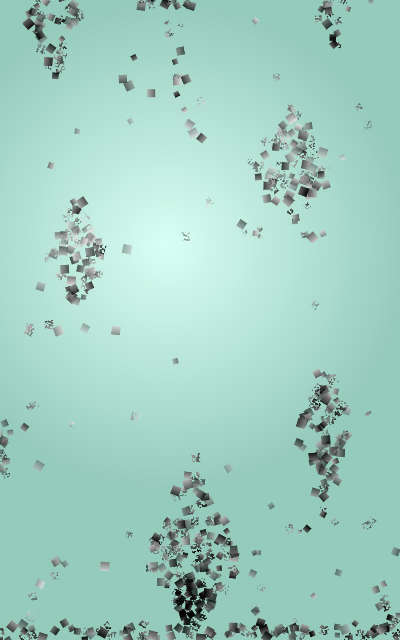
This background is drawn by a WebGL 1 fragment shader. Its source:

```glsl
precision highp float;

uniform vec2 u_resolution;

const float CELL = 0.025;

vec4 hash4(vec2 p) {
  vec4 h = vec4(dot(p, vec2(127.1, 311.7)), dot(p, vec2(269.5, 183.3)),
                dot(p, vec2(419.2, 371.9)), dot(p, vec2(83.7, 229.1)));
  return fract(sin(h) * 43758.55);
}

float valueNoise(vec2 p) {
  vec2 i = floor(p);
  vec2 f = fract(p);
  f = f * f * (3.0 - 2.0 * f);
  float low = mix(hash4(i).x, hash4(i + vec2(1.0, 0.0)).x, f.x);
  float high = mix(hash4(i + vec2(0.0, 1.0)).x, hash4(i + 1.0).x, f.x);
  return mix(low, high, f.y);
}

// Fields hold (chance of a grain, darkness of a grain).
vec2 denser(vec2 a, vec2 b) {
  return a.x > b.x ? a : b;
}

// Diamond standing on its foot; size is (half width, height).
vec2 spindle(vec2 p, vec2 foot, vec2 size, float waist, vec2 ink) {
  float t = (p.y - foot.y) / size.y;
  float halfWidth = size.x * min(t / waist, (1.0 - t) / (1.0 - waist));
  float inside = smoothstep(-0.01, 0.012, halfWidth - abs(p.x - foot.x));
  float low = 1.0 - clamp(t, 0.0, 1.0);
  return vec2(ink.x * inside, ink.y + 0.35 * low * low * low);
}

vec2 trail(vec2 p, vec2 a, vec2 b, float radius, vec2 ink) {
  vec2 ab = b - a;
  float t = clamp(dot(p - a, ab) / dot(ab, ab), 0.0, 1.0);
  float d = length(p - a - ab * t);
  return vec2(ink.x * (1.0 - smoothstep(radius * 0.6, radius, d)), ink.y);
}

vec2 grainField(vec2 p) {
  // Dense diamonds
  vec2 f = spindle(p, vec2(0.483, 0.02), vec2(0.125, 0.445), 0.39, vec2(0.5, 0.45));
  f = denser(f, spindle(p, vec2(0.48, 0.0), vec2(0.058, 0.16), 0.75, vec2(0.95, 0.9)));
  f = denser(f, spindle(p, vec2(0.81, 0.295), vec2(0.07, 0.41), 0.59, vec2(0.52, 0.48)));
  f = denser(f, spindle(p, vec2(0.73, 1.03), vec2(0.108, 0.31), 0.5, vec2(0.55, 0.3)));
  f = denser(f, spindle(p, vec2(0.195, 0.83), vec2(0.077, 0.3), 0.41, vec2(0.55, 0.24)));
  f = denser(f, spindle(p, vec2(0.135, 1.375), vec2(0.07, 0.4), 0.42, vec2(0.5, 0.42)));
  f = denser(f, spindle(p, vec2(0.832, 1.47), vec2(0.04, 0.25), 0.45, vec2(0.6, 0.5)));

  // Borders
  f = denser(f, trail(p, vec2(0.0, 0.012), vec2(1.0, 0.012), 0.035, vec2(0.5, 0.6)));
  f = denser(f, trail(p, vec2(0.985, 0.02), vec2(0.975, 0.09), 0.032, vec2(0.6, 0.7)));
  f = denser(f, trail(p, vec2(0.36, 1.598), vec2(0.47, 1.598), 0.022, vec2(0.65, 0.6)));
  f = denser(f, trail(p, vec2(0.0, 0.53), vec2(0.01, 0.42), 0.026, vec2(0.5, 0.5)));

  // Sparse drifts
  f = denser(f, trail(p, vec2(0.425, 1.57), vec2(0.49, 1.27), 0.034, vec2(0.16, 0.35)));
  f = denser(f, trail(p, vec2(0.36, 1.5), vec2(0.31, 1.39), 0.02, vec2(0.15, 0.3)));
  f = denser(f, trail(p, vec2(0.03, 0.5), vec2(0.085, 0.6), 0.018, vec2(0.18, 0.5)));
  f = denser(f, trail(p, vec2(0.08, 0.07), vec2(0.16, 0.22), 0.022, vec2(0.17, 0.3)));
  f = denser(f, trail(p, vec2(0.64, 0.06), vec2(0.64, 0.22), 0.02, vec2(0.2, 0.35)));
  f = denser(f, trail(p, vec2(0.95, 0.1), vec2(0.955, 0.19), 0.018, vec2(0.2, 0.35)));
  f = denser(f, trail(p, vec2(0.73, 0.28), vec2(0.92, 0.285), 0.018, vec2(0.2, 0.5)));
  f = denser(f, trail(p, vec2(0.62, 1.02), vec2(0.87, 1.01), 0.018, vec2(0.22, 0.3)));
  return denser(f, trail(p, vec2(0.05, 0.77), vec2(0.32, 0.78), 0.02, vec2(0.17, 0.3)));
}

// Rotated square with a tonal ramp; some are torn by noise.
vec3 paintGrain(vec3 color, vec2 p, vec2 id, float pixel) {
  vec4 place = hash4(id);
  vec4 look = hash4(id + 57.3);
  vec2 center = (mod(id, 200.0) + place.xy) * CELL;
  vec2 field = grainField(center);
  if (place.z > field.x) return color;

  float angle = place.w * 6.2832;
  vec2 q = p - center;
  q = vec2(cos(angle) * q.x + sin(angle) * q.y, cos(angle) * q.y - sin(angle) * q.x);
  float halfSide = mix(0.006, 0.0118, look.x);
  float edge = max(abs(q.x), abs(q.y)) - halfSide;
  float cover = 1.0 - smoothstep(-0.5 * pixel, 0.5 * pixel, edge);
  if (look.w > 0.6) {
    cover *= smoothstep(0.42, 0.62, valueNoise(q * 280.0 + id));
  }

  float ramp = 0.2 * q.y / halfSide;
  float tone = mix(0.72, 0.0, field.y) + (look.y - 0.5) * 0.55 * (1.3 - field.y) + ramp;
  float opacity = mix(0.35, 1.0, clamp(look.z * 0.75 + field.y * 0.45, 0.0, 1.0));
  vec3 gray = clamp(tone, 0.02, 0.88) * vec3(1.0, 0.98, 0.99);
  return mix(color, gray, cover * opacity);
}

void main() {
  vec2 p = gl_FragCoord.xy / u_resolution.x;
  float pixel = 1.0 / u_resolution.x;

  // Radial glow
  float glow = clamp(length(p - vec2(0.417, 0.985)) / 0.61, 0.0, 1.0);
  vec3 color = mix(vec3(0.85, 1.0, 0.955), vec3(0.585, 0.795, 0.735), glow);

  // Layers of scattered grains
  vec2 cell = floor(p / CELL);
  for (int layer = 0; layer < 3; layer++) {
    for (int y = -1; y <= 1; y++) {
      for (int x = -1; x <= 1; x++) {
        vec2 id = cell + vec2(float(x), float(y)) + 200.0 * float(layer);
        color = paintGrain(color, p, id, pixel);
      }
    }
  }
  gl_FragColor = vec4(color, 1.0);
}
```
